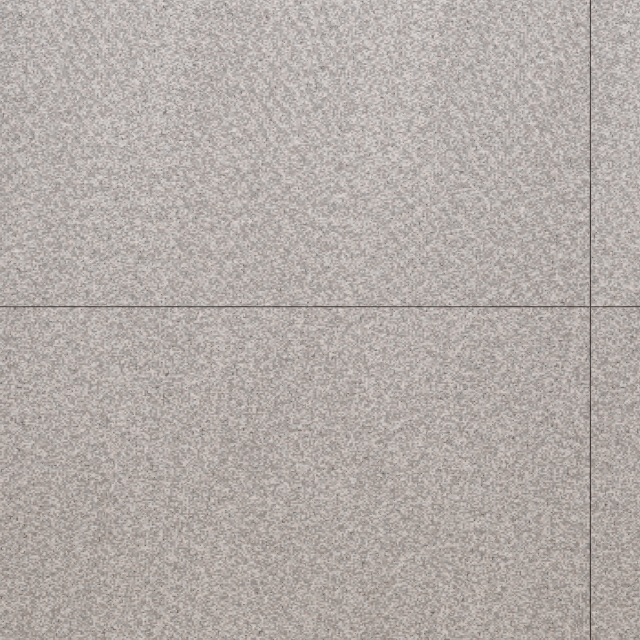
Give the GLSL for this texture, as a WebGL 1 fragment shader.

```glsl
precision highp float;
// Warm grey speckled stone slabs, fine grained, with thin dark seams between them.

uniform vec2 u_resolution;

#define SLAB_SIZE vec2(1.0, 1.0)
#define SEAM_POS vec2(0.9225, 0.5208)
#define SEAM_WIDTH 0.0017
#define GRAIN_SCALE vec2(350.0, 410.0)
#define GRAIN_CONTRAST 0.122
#define MOTTLE_CONTRAST 0.034
#define SPECK_DEPTH 0.15
#define TOP_COLOR vec3(0.735, 0.711, 0.702)
#define BOTTOM_COLOR vec3(0.679, 0.645, 0.624)
#define SEAM_COLOR vec3(0.23, 0.20, 0.19)

float hash(vec2 p) {
  return fract(sin(dot(p, vec2(12.9898, 78.233))) * 43758.5453);
}

// Smooth value noise in the range -1 to 1
float noise(vec2 p) {
  vec2 cell = floor(p);
  vec2 f = fract(p);
  f = f * f * (3.0 - 2.0 * f);
  float low = mix(hash(cell), hash(cell + vec2(1.0, 0.0)), f.x);
  float high = mix(hash(cell + vec2(0.0, 1.0)), hash(cell + vec2(1.0, 1.0)), f.x);
  return 2.0 * mix(low, high, f.y) - 1.0;
}

// Soft, broad patches
float clouds(vec2 p) {
  float sum = 0.0;
  float amplitude = 0.5;
  for (int i = 0; i < 3; i++) {
    sum += amplitude * noise(p);
    p = p * 2.1 + 17.3;
    amplitude *= 0.5;
  }
  return sum;
}

vec3 stone(vec2 uv, vec2 slab) {
  // Light falls off towards the bottom and slightly at the sides
  vec3 color = mix(BOTTOM_COLOR, TOP_COLOR, smoothstep(-0.1, 1.05, uv.y));
  float side = 2.0 * uv.x - 1.0;
  color += 0.006 - 0.016 * side * side;
  color += 0.010 * clouds(uv * 5.0 + slab * 7.0);
  color += 0.006 * (hash(slab + 3.7) - 0.5);

  // Fine grain over a fainter, coarser mottle
  vec2 p = uv + slab * 0.37;
  float grain = noise(p * GRAIN_SCALE);
  float mottle = noise(p * GRAIN_SCALE * 0.53 + 41.0);
  color += GRAIN_CONTRAST * grain + MOTTLE_CONTRAST * mottle;

  // Grains drift between pinkish and cool grey
  float tint = noise(p * GRAIN_SCALE * 0.7 + 83.0);
  color += 0.014 * tint * vec3(1.0, -0.3, -0.7);

  // Sparse dark specks
  float speck = smoothstep(0.70, 0.95, noise(p * GRAIN_SCALE * 0.8 + 129.0));
  return color - SPECK_DEPTH * speck;
}

void main() {
  vec2 uv = gl_FragCoord.xy / u_resolution;
  vec2 pixel = 1.0 / u_resolution;

  // Slab index and distance to the nearest seam on each axis
  vec2 grid = (uv - SEAM_POS) / SLAB_SIZE;
  vec2 slab = floor(grid);
  vec2 dist = abs(fract(grid + 0.5) - 0.5) * SLAB_SIZE;

  vec3 color = stone(uv, slab);

  // Seams with uneven darkness along their length
  vec2 seam = clamp((0.5 * SEAM_WIDTH - dist) / pixel + 0.5, 0.0, 1.0);
  vec2 wear = vec2(noise(vec2(uv.y * 130.0, 5.0)), noise(vec2(uv.x * 130.0, 9.0)));
  seam *= vec2(0.92, 0.82) + 0.14 * wear;

  // Faint shading on the slab edges beside the seams
  vec2 edge = exp(-dist / SEAM_WIDTH);
  color -= 0.04 * max(edge.x, edge.y);

  color = mix(color, SEAM_COLOR, clamp(max(seam.x, seam.y), 0.0, 1.0));
  gl_FragColor = vec4(clamp(color, 0.0, 1.0), 1.0);
}
```
